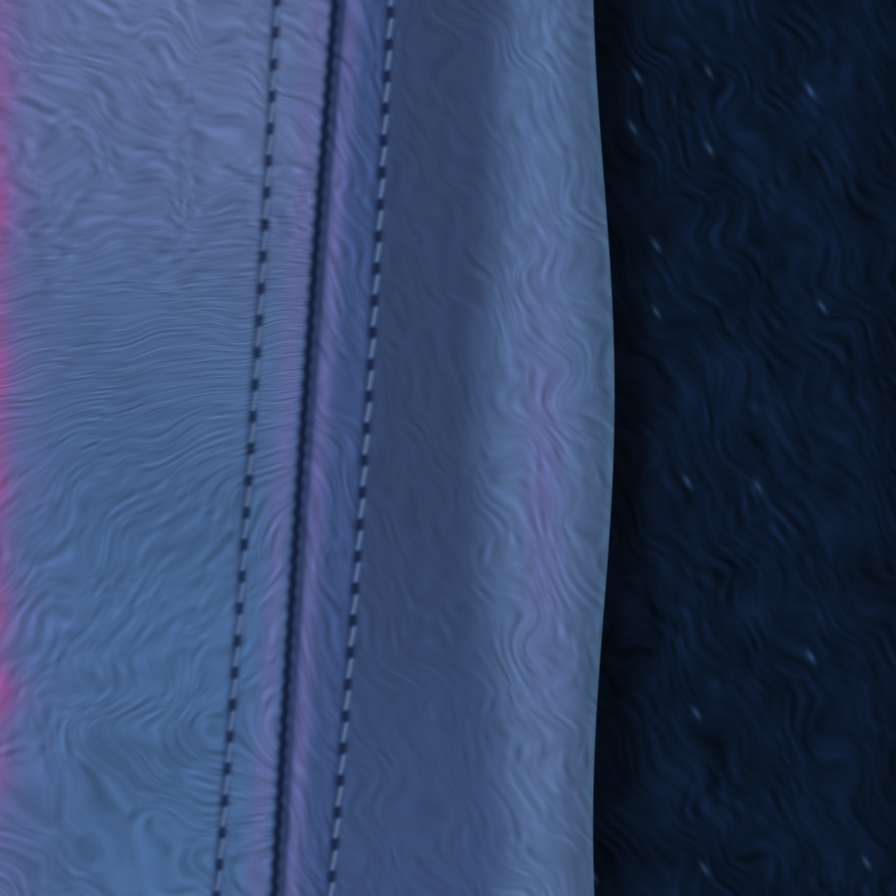
A WebGL 1 fragment shader for this texture:

```glsl
precision highp float;
// Stitched blue leather panels with a raised seam, beside dark brushed fabric.
uniform vec2 u_resolution;

#define LEATHER_LOW vec3(0.265, 0.385, 0.555)
#define LEATHER_HIGH vec3(0.345, 0.415, 0.585)
#define PANEL_SHADE vec3(0.205, 0.265, 0.400)
#define PANEL_LIGHT vec3(0.315, 0.415, 0.575)
#define VIOLET vec3(0.390, 0.390, 0.610)
#define PINK vec3(0.560, 0.310, 0.560)
#define FABRIC vec3(0.048, 0.098, 0.175)
#define GROOVE vec3(0.060, 0.095, 0.190)
#define THREAD vec3(0.380, 0.480, 0.640)
#define STITCHES 28.0
#define GRAIN 0.17

float hash(vec2 p) {
  vec3 q = fract(vec3(p.xyx) * 0.1031);
  q += dot(q, q.yzx + 33.33);
  return fract((q.x + q.y) * q.z);
}

float noise(vec2 p) {
  vec2 i = floor(p), f = fract(p);
  f = f * f * (3.0 - 2.0 * f);
  return mix(mix(hash(i), hash(i + vec2(1.0, 0.0)), f.x),
             mix(hash(i + vec2(0.0, 1.0)), hash(i + 1.0), f.x), f.y);
}

float bell(float x, float width) {
  x /= width;
  return exp(-x * x);
}

// Embossed fibres, long along the direction at the given angle.
float fibres(vec2 p, float angle, vec2 density) {
  vec2 bend = vec2(noise(p * 22.0), noise(p * 22.0 + 47.0)) - 0.5;
  p += bend * 0.035;
  float c = cos(angle), s = sin(angle);
  vec2 q = vec2(c * p.x + s * p.y, c * p.y - s * p.x) * density + 90.0;
  float relief = noise(q) - noise(q + vec2(0.2, 0.75));
  return relief + 0.5 * (noise(q * 1.9 + 13.0) - 0.5);
}

// Lays one row of slanted stitches; d is the distance across the row.
vec3 stitch(vec3 col, float d, float y, float strength) {
  float phase = fract(y * STITCHES);
  float slant = d - (phase - 0.5) * 0.004;
  float dash = smoothstep(0.08, 0.25, phase) * (1.0 - smoothstep(0.70, 0.88, phase));
  col = mix(col, GROOVE, 0.42 * bell(d + 0.001, 0.0055));
  col = mix(col, GROOVE, 0.55 * (1.0 - dash) * bell(d, 0.0045));
  return mix(col, THREAD, strength * dash * bell(slant - 0.001, 0.0032));
}

vec3 leftPanel(vec2 p, float seam) {
  vec3 col = mix(LEATHER_LOW, LEATHER_HIGH, smoothstep(0.35, 1.0, p.y + 0.25 * (p.x - 0.15)));
  col *= 0.96 + 0.08 * noise(p * 7.0);
  float rim = p.x + 0.016 * (noise(vec2(3.0, p.y * 22.0)) - 0.5);
  float span = smoothstep(0.02, 0.25, p.y) * (1.0 - 0.65 * smoothstep(0.75, 1.0, p.y));
  col = mix(col, VIOLET, 0.55 * exp(-max(rim, 0.0) / 0.045));
  col = mix(col, PINK, 0.85 * span * exp(-max(rim, 0.0) / 0.014));
  col = mix(col, VIOLET, 0.65 * bell(p.x - seam + 0.020, 0.013));
  float angle = mix(0.9, -0.45, smoothstep(0.45, 0.85, p.y));
  angle = mix(-0.4, angle, smoothstep(0.0, 0.2, p.y));
  return col * (1.0 + GRAIN * fibres(p, angle, vec2(48.0, 135.0)));
}

vec3 rightPanel(vec2 p, float seam, float row, float edge) {
  float turn = 0.550 + 0.012 * cos((p.y - 1.0) * 6.28);
  float lit = smoothstep(turn - 0.035, turn + 0.040, p.x + 0.01 * (noise(p * 16.0) - 0.5));
  vec3 shade = mix(PANEL_SHADE * vec3(1.10, 1.15, 1.16), PANEL_SHADE, smoothstep(0.0, 0.5, p.y));
  vec3 col = mix(shade, PANEL_LIGHT, lit);
  float sheen = bell(p.x - 0.606, 0.026) * bell(p.y - 0.46, 0.24);
  col = mix(col, VIOLET, 0.65 * sheen);
  col *= 1.0 - 0.20 * smoothstep(0.055, 0.0, edge - p.x);
  col = mix(col, vec3(0.28, 0.42, 0.53), 0.4 * bell(edge - p.x - 0.004, 0.004));
  // Narrow folded strip between the seam and its stitches.
  float strip = 1.0 - smoothstep(-0.012, 0.018, p.x - row);
  col = mix(col, vec3(0.235, 0.315, 0.495), strip);
  col = mix(col, VIOLET, 0.75 * bell(p.x - seam - 0.020, 0.011));
  float soft = mix(0.55, 1.0, max(lit, strip));
  return col * (1.0 + GRAIN * soft * fibres(p, -1.12, vec2(42.0, 140.0)));
}

vec3 fabric(vec2 p, float edge) {
  float nap = fibres(p, -1.0, vec2(38.0, 125.0));
  float clumps = noise(p * vec2(30.0, 22.0)) - 0.5;
  vec3 col = FABRIC * (1.0 + 0.40 * nap + 0.38 * clumps);
  col *= mix(0.45, 1.0, smoothstep(0.0, 0.085, p.x - edge));
  col *= 1.0 - 0.18 * smoothstep(0.92, 1.0, p.x);
  // Sparse flecks of lint.
  vec2 cell = floor(p * 16.0), f = fract(p * 16.0) - 0.5;
  f -= 0.5 * (vec2(hash(cell + 5.0), hash(cell + 11.0)) - 0.5);
  float fleck = bell(f.x + 0.5 * f.y, 0.055) * bell(f.y, 0.12);
  return col + vec3(0.10, 0.15, 0.20) * fleck * step(0.88, hash(cell + 29.0));
}

void main() {
  vec2 p = gl_FragCoord.xy / u_resolution;
  float y = p.y, aa = 1.2 / u_resolution.x;
  float seam = 0.306 + y * (0.055 + 0.013 * y);
  float leftRow = 0.242 + y * (0.085 - 0.018 * y);
  float rightRow = 0.3685 + y * (0.0885 - 0.021 * y);
  float edge = 0.674 + 0.012 * cos((y - 0.56) * 6.5);

  vec3 col = mix(leftPanel(p, seam), rightPanel(p, seam, rightRow, edge),
                 smoothstep(-0.004, 0.004, p.x - seam));
  col = stitch(col, p.x - leftRow, y, 0.60);
  col = stitch(col, p.x - rightRow, y + 0.013, 0.75);

  // Deep seam with a faint ribbed lip.
  float ribs = 0.0008 * cos(y * 6.2832 * STITCHES * 2.0);
  col = mix(col, GROOVE, 0.90 * bell(p.x - seam + ribs, 0.0055));
  col = mix(col, GROOVE, 0.35 * bell(p.x - seam - 0.009, 0.004));

  col = mix(col, fabric(p, edge), smoothstep(-aa, aa, p.x - edge));
  gl_FragColor = vec4(clamp(col, 0.0, 1.0), 1.0);
}
```
